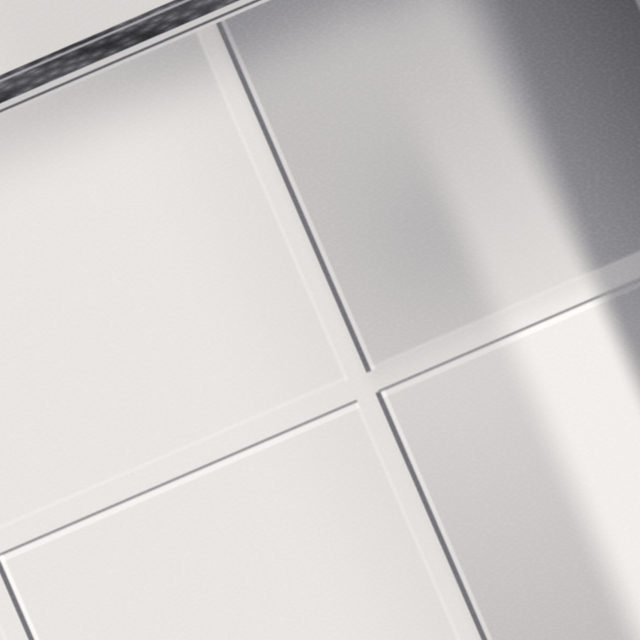
A Shadertoy shader for this pattern:

```glsl
const vec2 CROSSING = vec2(0.569, 0.401);   // where the two joints meet
const float TILT = 0.407;                   // grid rotation in radians
const float PITCH = 0.65;                   // joint spacing
const float JOINT_HALF = 0.019;             // half width of the pale strip
const float GROOVE_A = 0.0140;              // groove offset, steep joints
const float GROOVE_B = -0.0205;             // groove offset, shallow joints
const float RAIL_LOW = 0.608;
const float RAIL_HIGH = 0.667;
const float SHADOW_EDGE = 0.393;            // start of the deep shadow
const float GRAIN = 0.022;
const vec3 WARM = vec3(1.010, 0.997, 0.987);
const vec3 COOL = vec3(0.992, 0.985, 1.030);

float pixelSize;

float edge(float at, float soft, float x) {
    float s = max(soft, pixelSize);
    return smoothstep(at - s, at + s, x);
}

float band(float low, float high, float soft, float x) {
    return edge(low, soft, x) - edge(high, soft, x);
}

float line(float center, float halfWidth, float x) {
    return band(center - halfWidth, center + halfWidth, 0.0022, x);
}

vec2 hash2(vec2 cell) {
    vec3 q = fract(cell.xyx * vec3(0.1031, 0.1030, 0.0973));
    q += dot(q, q.yzx + 33.33);
    return fract((q.xx + q.yz) * q.zy);
}

// Distance to the nearest scattered point
float cellular(vec2 p) {
    vec2 cell = floor(p), f = fract(p);
    float nearest = 2.0;
    for (int y = -1; y <= 1; y++)
        for (int x = -1; x <= 1; x++) {
            vec2 o = vec2(x, y);
            nearest = min(nearest, length(o + hash2(cell + o) - f));
        }
    return nearest;
}

// Soft illumination over the panels; p.x runs along a row, p.y across rows
float panelLight(vec2 p) {
    float upper = edge(0.0, 0.02, p.y);
    float left = 0.905 - 0.035 * edge(-0.10, 0.12, p.x);
    float right = mix(0.84 + 0.16 * min(p.y, 0.0), 0.79 - 0.07 * p.y, upper);
    // Dim patch beside the bright streak
    vec2 dimPos = (p - vec2(0.19, 0.17)) / vec2(0.12, 0.15);
    right -= 0.055 * exp(-dot(dimPos, dimPos));
    float light = mix(left, right, edge(0.012, 0.018, p.x));

    // Bright streak, fading upwards
    float streak = band(0.235, 0.44, 0.035, p.x);
    float streakTone = mix(0.95, 0.88 - 0.28 * p.y, upper);
    light = mix(light, streakTone, streak * 0.92);

    // Deep shadow, blurrier further up
    float deep = 0.60 - 0.75 * (p.x - SHADOW_EDGE) - 0.20 * p.y;
    float blur = 0.025 + 0.08 * max(p.y, 0.0);
    light = mix(light, deep, edge(SHADOW_EDGE, blur, p.x));

    // Shade below the rail
    float railShade = smoothstep(0.42, RAIL_LOW, p.y);
    return light - railShade * railShade * mix(0.08, 0.17, smoothstep(-0.6, 0.0, p.x));
}

// Pale strips with a dark groove and a thin lit lip
float addJoints(float light, vec2 p) {
    vec2 q = p - PITCH * round(p / PITCH);
    float clearA = 1.0 - band(-0.021, 0.016, 0.003, q.x);
    float clearB = 1.0 - band(-0.021, 0.014, 0.003, q.y);
    float shadowFade = 1.0 - 0.75 * edge(SHADOW_EDGE + 0.01, 0.02, p.x);

    float stripA = band(-JOINT_HALF - 0.004, 0.011, 0.004, q.x);
    float stripB = band(-JOINT_HALF, JOINT_HALF, 0.004, q.y);
    float strip = max(stripA, stripB);
    light = mix(light, light + 0.012 + 0.4 * (0.88 - light), strip * 0.75);
    light += 0.025 * line(-0.023, 0.003, q.x) * clearB;
    light += 0.020 * line(JOINT_HALF, 0.003, q.y) * clearA;

    float grooveA = line(GROOVE_A, 0.0038, q.x) * clearB;
    float grooveB = line(GROOVE_B, 0.0020, q.y) * clearA * shadowFade;
    light = mix(light, 0.43, grooveA * 0.92);
    light = mix(light, 0.55, grooveB * 0.85);
    light += 0.075 * line(GROOVE_A + 0.0085, 0.003, q.x) * clearB;
    light += 0.050 * line(GROOVE_B - 0.0080, 0.004, q.y) * clearA;
    return light;
}

// Polished rail with worn reflections, and the bright wall past it
float addRail(float light, vec2 p) {
    float wall = 0.94 - 0.10 * smoothstep(-0.55, -0.25, p.x);
    light = mix(light, wall, edge(RAIL_HIGH, 0.002, p.y));
    float worn = 1.0 - cellular(p * vec2(32.0, 110.0));
    float body = 0.23 + 0.20 * worn * worn + 0.05 * sin(p.x * 21.0 + p.y * 90.0);
    light = mix(light, 0.80, band(RAIL_LOW, 0.630, 0.002, p.y));
    light = mix(light, 0.36, line(0.6155, 0.0018, p.y));
    light = mix(light, body, band(0.627, RAIL_HIGH, 0.002, p.y));
    light = mix(light, 0.66, line(0.659, 0.0020, p.y));
    return light;
}

void mainImage(out vec4 fragColor, in vec2 fragCoord) {
    pixelSize = 0.75 / iResolution.y;
    vec2 uv = fragCoord / iResolution.y;
    vec2 d = uv - CROSSING;
    float c = cos(TILT), s = sin(TILT);
    vec2 p = vec2(c * d.x + s * d.y, c * d.y - s * d.x);
    float light = addRail(addJoints(panelLight(p), p), p);

    // Fine woven grain, stronger in the mid tones
    float weave = sin(uv.y * 640.0 + 3.0 * sin(uv.x * 37.0)) * sin(uv.x * 410.0 + uv.y * 90.0);
    float grain = cellular(uv * vec2(150.0, 220.0)) - 0.5 + 0.15 * weave;
    light += GRAIN * grain * mix(1.6, 0.6, smoothstep(0.5, 0.9, light));

    vec3 color = light * mix(COOL, WARM, smoothstep(0.4, 0.85, light));
    fragColor = vec4(clamp(color, 0.0, 1.0), 1.0);
}
```
